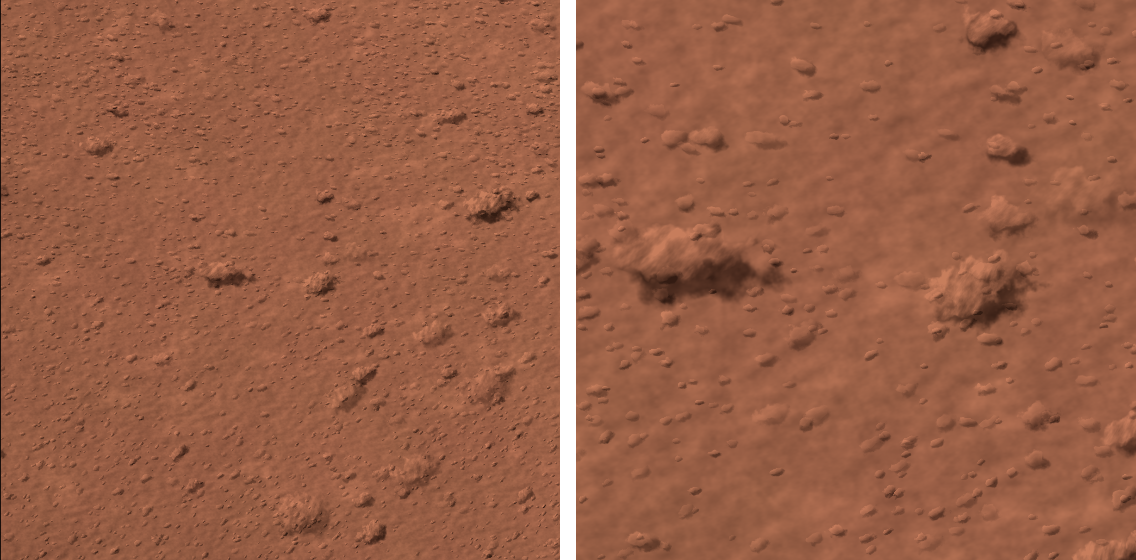
Left: the whole. Right: its middle third, enlarged.
Reproduce this texture procedurally as a three.js fragment shader.

```glsl
// Dusty red desert plain strewn with small pebbles and a few rugged rocks, lit from the upper left.
varying vec2 vUv;

float hash(vec2 p) {
  vec3 q = fract(p.xyx * vec3(0.1031, 0.1030, 0.0973));
  q += dot(q, q.yzx + 33.33);
  return fract((q.x + q.y) * q.z);
}

float noise(vec2 p) {
  vec2 i = floor(p), f = fract(p);
  f = f * f * (3.0 - 2.0 * f);
  return mix(mix(hash(i), hash(i + vec2(1.0, 0.0)), f.x),
             mix(hash(i + vec2(0.0, 1.0)), hash(i + 1.0), f.x), f.y);
}

float fbm(vec2 p) {
  float sum = 0.0, amp = 0.5;
  for (int i = 0; i < 4; i++) {
    sum += amp * noise(p);
    p = mat2(1.6, 1.2, -1.2, 1.6) * p + 7.3;
    amp *= 0.5;
  }
  return sum / 0.9375;
}

mat2 rotation(float a) {
  return mat2(cos(a), -sin(a), sin(a), cos(a));
}

// Difference of noise along the light direction, giving raked relief
float relief(vec2 p) {
  return fbm(p + vec2(0.25, -0.3)) - fbm(p - vec2(0.25, -0.3));
}

// One jittered grid of stones; bulk is 0 for pebbles and 1 for rugged rocks
float scatterStones(float tone, vec2 uv, float cells, float density, float bulk) {
  vec2 p = uv * cells;
  float ground = tone;
  for (int y = -1; y <= 1; y++) {
    for (int x = -1; x <= 1; x++) {
      vec2 id = floor(p) + vec2(float(x), float(y));
      vec2 seed = id + cells * 3.7 + 50.0;
      vec2 place = id / cells;

      // Pebbles crowd the far ground, rocks gather to the right
      float pebbleShare = mix(0.55, 1.0, smoothstep(0.5, 0.8, place.y))
                        * (0.35 + 1.3 * noise(place * 9.0 + 3.0));
      float rockShare = 0.2 + smoothstep(0.3, 0.75, place.x);
      if (hash(seed) > density * mix(pebbleShare, rockShare, bulk)) continue;

      vec2 centre = id + 0.2 + 0.6 * vec2(hash(seed + 11.0), hash(seed + 23.0));
      float size = mix(0.21, 0.4, pow(hash(seed + 37.0), 1.5)) * mix(1.12, 0.9, place.y);
      vec2 offset = p - centre;
      if (length(offset) > 2.4 * size) continue;
      float flatness = mix(0.38, 0.65, hash(seed + 41.0));
      float tilt = mix(0.6, -0.1, smoothstep(0.1, 0.75, place.y))
                 + 0.6 * (hash(seed + 53.0) - 0.5);
      float strength = mix(0.4, 1.15, hash(seed + 67.0));

      // Ragged outline and a shadow displaced down and to the right
      vec2 squash = vec2(1.0, flatness) * size;
      vec2 local = rotation(tilt) * offset / squash;
      vec2 shaded = rotation(tilt) * (offset - vec2(0.26, -0.3) * size) / squash;
      float ragged = (fbm(offset * mix(5.0, 9.0, bulk) + seed) - 0.5) * 1.5;
      float body = 1.0 - smoothstep(0.65, 1.0, length(local) + ragged);
      float shadow = 1.0 - smoothstep(0.55, 1.15, length(shaded) + ragged * 0.8);

      // Warm upper face, dark underside, wrinkled surface on rocks
      float facing = dot(local, vec2(-0.45, 0.85)) + 0.5 * ragged;
      float face = ground + 0.03 + 0.15 * strength * max(facing, 0.0)
                 + 0.27 * strength * min(facing + 0.1, 0.0);
      vec2 grain = rotation(tilt + 0.8) * offset * vec2(8.0, 18.0) + seed;
      face -= bulk * relief(grain) * 0.4 * strength;
      tone -= shadow * (0.2 + 0.12 * bulk * strength) * strength;
      tone = mix(tone, face, body);
    }
  }
  return tone;
}

void main() {
  vec2 uv = vUv;

  // Ground: broad light, dusty patches and slanted fine grit
  vec2 slanted = rotation(0.25) * uv;
  float tone = 0.572 + 0.035 * uv.x + 0.022 * uv.y;
  tone += 0.055 * (fbm(uv * vec2(5.0, 8.0)) - 0.5);
  tone += 0.06 * (fbm(slanted * vec2(32.0, 55.0) + 9.0) - 0.5);
  tone += 0.06 * smoothstep(0.62, 0.8, fbm(slanted * vec2(14.0, 26.0) + 31.0));
  tone -= 0.13 * relief(slanted * vec2(75.0, 120.0));
  tone += 0.035 * (noise(uv * 330.0) - 0.5);

  // Stones from grit to boulders
  tone = scatterStones(tone, uv, 90.0, 0.4, 0.0);
  tone = scatterStones(tone, uv, 56.0, 0.55, 0.0);
  tone = scatterStones(tone, uv, 37.0, 0.42, 0.0);
  tone = scatterStones(tone, uv, 23.0, 0.17, 0.3);
  tone = scatterStones(tone, uv, 13.0, 0.15, 0.8);
  tone = scatterStones(tone, uv, 8.5, 0.2, 1.0);
  tone = clamp(tone, 0.2, 0.78);

  // Tone to rust colour, with a thin dark left border
  vec3 rust = vec3(tone, 0.66 * tone - 0.025, 0.5 * tone - 0.028);
  rust.g += 0.012 * (fbm(uv * 14.0 + 60.0) - 0.5);
  rust *= smoothstep(0.0004, 0.0022, uv.x);
  gl_FragColor = vec4(rust, 1.0);
}
```
